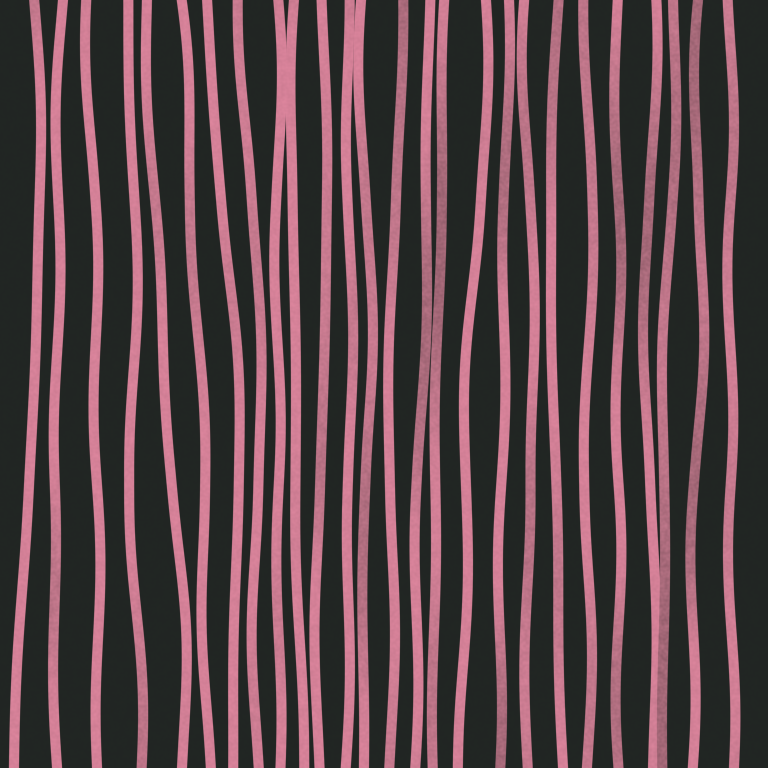
Reproduce this pattern procedurally as a WebGL 2 fragment shader.

```glsl
#version 300 es
precision highp float;

uniform vec2 u_resolution;
out vec4 fragColor;

const int LINE_COUNT = 26;
const float FIRST_LINE = 0.0456;
const float SPACING = 0.0363;
const float HALF_WIDTH = 0.0066;

const vec3 CHARCOAL = vec3(0.13, 0.147, 0.137);
const vec3 PINK = vec3(0.835, 0.505, 0.595);
const vec3 DUSTY_PINK = vec3(0.63, 0.40, 0.46);

float hash(vec2 p) {
    vec3 q = fract(vec3(p.xyx) * 0.1031);
    q += dot(q, q.yzx + 33.33);
    return fract((q.x + q.y) * q.z);
}

vec2 gradient(vec2 cell) {
    float angle = 6.2832 * hash(cell);
    return vec2(cos(angle), sin(angle));
}

float gradientNoise(vec2 p) {
    vec2 cell = floor(p);
    vec2 f = p - cell;
    vec2 blend = f * f * f * (f * (f * 6.0 - 15.0) + 10.0);
    vec2 right = vec2(1.0, 0.0);
    vec2 up = vec2(0.0, 1.0);
    float a = dot(gradient(cell), f);
    float b = dot(gradient(cell + right), f - right);
    float c = dot(gradient(cell + up), f - up);
    float d = dot(gradient(cell + 1.0), f - 1.0);
    return mix(mix(a, b, blend.x), mix(c, d, blend.x), blend.y);
}

float bump(float x, float center, float width) {
    float d = (x - center) / width;
    return exp(-d * d);
}

// Sideways drift from the top edge to the bottom edge
float lean(float x) {
    return 0.046 * bump(x, 0.22, 0.09) - 0.018 * bump(x, 0.045, 0.05)
         - 0.020 * bump(x, 0.595, 0.06) - 0.018 * bump(x, 0.90, 0.04);
}

// Uneven spacing along the top edge
float crowding(float x) {
    return 0.022 * bump(x, 0.34, 0.08) - 0.010 * bump(x, 0.69, 0.07);
}

float lineCenter(float index, float y) {
    float x = FIRST_LINE + SPACING * index;
    float jitter = 0.006 * (hash(vec2(index, 9.0)) - 0.5);
    float wobble = 0.026 * gradientNoise(vec2(index * 7.31 + 0.5, y * 2.7 + 4.0));
    float drift = lean(x) * sin(1.5708 * (1.0 - y));
    return x + crowding(x) + jitter + wobble + drift;
}

// Worn stretches, stronger from the middle to the right
float fading(float index, float x, float y) {
    float wear = gradientNoise(vec2(index * 3.71 + 0.3, y * 2.2 + 20.0));
    return smoothstep(-0.1, 0.6, wear - 0.15 + 0.28 * smoothstep(0.35, 0.55, x));
}

// Paper grain at two scales
float grain(vec2 uv) {
    return 0.06 * gradientNoise(uv * 85.0) + 0.07 * gradientNoise(uv * 230.0);
}

void main() {
    vec2 uv = gl_FragCoord.xy / u_resolution;
    float soft = 0.75 / u_resolution.x;
    float texture_ = grain(uv);
    vec3 color = CHARCOAL * (1.0 + 0.25 * texture_);

    // Hand-drawn vertical lines
    for (int i = 0; i < LINE_COUNT; i++) {
        float index = float(i);
        float dist = abs(uv.x - lineCenter(index, uv.y)) - HALF_WIDTH;
        float coverage = 1.0 - smoothstep(-soft, soft, dist);
        float faded = fading(index, uv.x, uv.y);
        vec3 ink = mix(PINK, DUSTY_PINK, faded) * (1.0 + texture_ * (0.6 + faded));
        color = mix(color, ink, coverage);
    }

    fragColor = vec4(color, 1.0);
}
```
